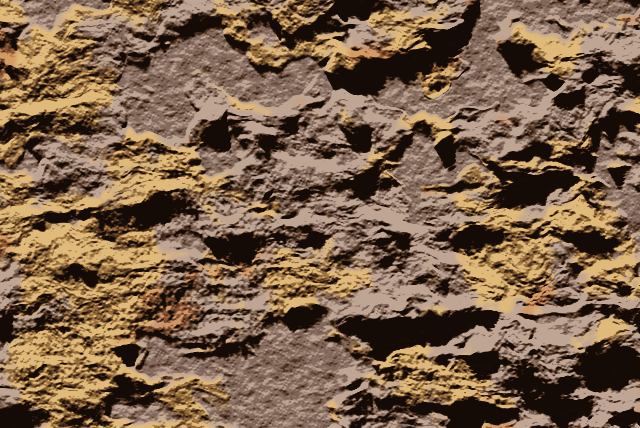
This texture is drawn by a Shadertoy shader. Its source:

```glsl
const vec3 SHADOW = vec3(0.08, 0.045, 0.028);
const vec3 BROWN = vec3(0.31, 0.20, 0.12);
const vec3 STONE = vec3(0.51, 0.41, 0.36);
const vec3 PALE_STONE = vec3(0.75, 0.65, 0.58);
const vec3 OCHRE = vec3(0.59, 0.43, 0.23);
const vec3 YELLOW = vec3(0.88, 0.73, 0.48);
const vec3 RUST = vec3(0.55, 0.30, 0.15);
const vec3 PALE_RUST = vec3(0.82, 0.58, 0.38);

const vec2 LIGHT_DIR = vec2(-0.24, 0.97);
const float SUN_SLOPE = 0.55;       // height lost per unit of shadow length
const float SHADOW_REACH = 0.10;
const int SHADOW_STEPS = 13;
const float AMBIENT_TONE = 0.65;
const float SLOPE_CONTRAST = 0.58;
const float CRUST_THICKNESS = 0.006;
const float STRATA_HEIGHT = 0.018;
const float KNOB_HEIGHT = 0.030;
const float PIT_DEPTH = 0.030;
const float LUMP_HEIGHT = 0.052;
const float GRIT_HEIGHT = 0.014;
const float RIB_HEIGHT = 0.0035;
const float RIB_COUNT = 64.0;

float hash(vec2 cell) {
    vec3 q = fract(cell.xyx * vec3(0.1031, 0.1030, 0.0973));
    q += dot(q, q.yzx + 33.33);
    return fract((q.x + q.y) * q.z);
}

float noise(vec2 p) {
    vec2 cell = floor(p), f = fract(p);
    f = f * f * (3.0 - 2.0 * f);
    return mix(mix(hash(cell), hash(cell + vec2(1, 0)), f.x),
               mix(hash(cell + vec2(0, 1)), hash(cell + vec2(1, 1)), f.x), f.y);
}

float fbm(vec2 p, int octaves) {
    float sum = 0.0, total = 0.0, amp = 0.5;
    for (int i = 0; i < octaves; i++) {
        sum += amp * noise(p);
        total += amp;
        amp *= 0.55;
        p = mat2(0.80, 0.60, -0.60, 0.80) * p * 2.03 + 17.3;
    }
    return sum / total;
}

// Broad drift plus fine crumpling
vec2 warp(vec2 p) {
    vec2 drift = vec2(noise(p * 7.0), noise(p * 9.0 + 31.0)) - 0.5;
    vec2 crumple = vec2(noise(p * 26.0 + 7.0), noise(p * 28.0 + 53.0)) - 0.5;
    return p + 0.035 * drift + 0.020 * crumple;
}

// Soft elliptical area of bare wall
float bareArea(vec2 p, vec2 centre, vec2 radius) {
    vec2 q = (p - centre) / radius;
    return exp(-dot(q, q));
}

// Rises from bare wall at low values to deep crust at high ones
float crustField(vec2 w) {
    float bare = bareArea(w, vec2(0.76, 0.85), vec2(0.42, 0.13))
               + bareArea(w, vec2(0.66, 0.13), vec2(0.30, 0.11))
               + 0.8 * bareArea(w, vec2(0.25, 0.43), vec2(0.15, 0.06));
    return fbm(w * vec2(6.0, 8.0), 4) + 0.17 - 0.34 * bare;
}

// Patches of fine upright ribs
float ribs(vec2 p) {
    float patchMask = smoothstep(0.56, 0.66, noise(p * 5.0 + 63.0));
    float wobble = 1.2 * noise(p * 30.0);
    return patchMask * (0.5 + 0.5 * sin(6.2832 * p.x * RIB_COUNT + wobble))
                     * (0.6 + 0.4 * sin(6.2832 * p.y * RIB_COUNT * 0.8));
}

float surfaceHeight(vec2 p) {
    vec2 w = warp(p);
    float field = crustField(w);
    float cover = smoothstep(0.44, 0.50, field);
    float depth = smoothstep(0.42, 0.62, field);
    float strata = 1.0 - abs(2.0 * noise(w * vec2(4.0, 9.0) + 5.0) - 1.0);
    float knobs = smoothstep(0.5, 0.9, noise(w * vec2(10.0, 15.0) + 23.0));
    float pits = smoothstep(0.55, 0.72, noise(w * vec2(5.5, 9.0) + 37.0));
    float lumps = fbm(w * vec2(13.0, 19.0) + 11.0, 4) - 0.3;
    float grit = fbm(p * vec2(48.0, 54.0), 3);
    float rightward = smoothstep(0.2, 1.4, p.x);
    float relief = STRATA_HEIGHT * strata * strata + KNOB_HEIGHT * knobs
                 + LUMP_HEIGHT * lumps - PIT_DEPTH * pits * mix(0.3, 1.2, rightward);
    return cover * CRUST_THICKNESS + depth * mix(0.8, 1.25, rightward) * relief
         + GRIT_HEIGHT * grit * mix(0.7, 1.0, cover) + RIB_HEIGHT * cover * ribs(p);
}

float castShadow(vec2 p, float height) {
    float blocked = -1.0;
    for (int i = 1; i <= SHADOW_STEPS; i++) {
        float f = float(i) / float(SHADOW_STEPS);
        float reach = SHADOW_REACH * f * f + 0.003;
        blocked = max(blocked, surfaceHeight(p + LIGHT_DIR * reach) - height - SUN_SLOPE * reach);
    }
    return smoothstep(-0.001, 0.009, blocked);
}

// Dark to light colour ramp sharing its shadow end
vec3 toneRamp(float tone, vec3 middle, vec3 light) {
    vec3 c = mix(SHADOW, BROWN, smoothstep(0.10, 0.38, tone));
    c = mix(c, middle, smoothstep(0.36, 0.60, tone));
    return mix(c, light, smoothstep(0.60, 0.92, tone));
}

void mainImage(out vec4 fragColor, in vec2 fragCoord) {
    vec2 p = fragCoord / iResolution.y;
    vec2 w = warp(p);
    float cover = smoothstep(0.44, 0.50, crustField(w));

    // Raking light from above
    float eps = 0.003;
    float height = surfaceHeight(p);
    float slope = (height - surfaceHeight(p + LIGHT_DIR * eps)) / eps;
    float tone = AMBIENT_TONE + SLOPE_CONTRAST * clamp(slope, -1.2, 0.75);
    tone += 0.30 * (fbm(p * 40.0 + 71.0, 3) - 0.5);
    tone *= 1.0 - 0.88 * castShadow(p, height);

    // Yellow and rusty growth over grey stone
    float growth = fbm(w * vec2(7.0, 8.0) + 41.0, 4) + 0.14 * (0.75 - p.x);
    float yellow = cover * smoothstep(0.46, 0.56, growth);
    float rust = 0.8 * cover * smoothstep(0.66, 0.78, fbm(w * 7.0 + 87.0, 3));
    vec3 middle = mix(mix(STONE, OCHRE, yellow), RUST, rust);
    vec3 light = mix(mix(PALE_STONE, YELLOW, yellow), PALE_RUST, rust);

    fragColor = vec4(toneRamp(tone, middle, light), 1.0);
}
```
